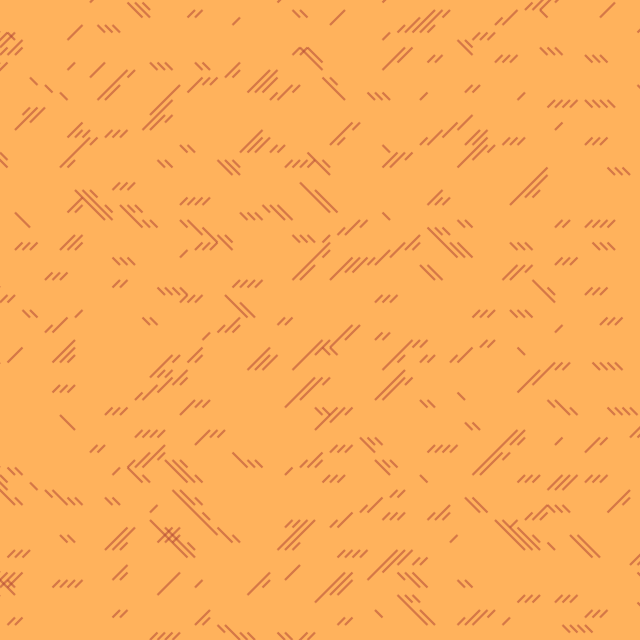
This texture is drawn by a three.js fragment shader. Its source:

```glsl
// Scattered clusters of short diagonal hatch strokes on a warm orange ground.
varying vec2 vUv;

const vec3 GROUND = vec3(1.0, 0.70, 0.36);
const vec3 INK = vec3(0.70, 0.28, 0.21);
const float INK_ALPHA = 0.55;
const float CELLS = 85.3333;          // hatch cells across the canvas
const vec2 BLOCK = vec2(6.0, 5.0);    // cells per block, one cluster each
const float FILLED = 0.92;            // share of blocks that hold a cluster
const float RISING = 0.64;            // share of clusters leaning right
const float HALF_WIDTH = 0.15;        // stroke half width, in cells
const float SOFTNESS = 0.08;          // edge blur, in cells

float hash(vec2 p, float seed) {
  vec3 q = fract(vec3(p.xyx + seed * 7.31) * vec3(0.1031, 0.1030, 0.0973));
  q += dot(q, q.yzx + 33.33);
  return fract((q.x + q.y) * q.z);
}

// 1 when the cluster of a block covers the cell with strokes of this slope
float clusterMask(vec2 cell, vec2 block, float slope) {
  float direction = hash(block, 1.0) < RISING ? 1.0 : -1.0;
  if (direction != slope || hash(block, 2.0) > FILLED) return 0.0;

  vec2 jitter = floor(4.0 * vec2(hash(block, 3.0), hash(block, 4.0)));
  vec2 offset = cell - block * BLOCK - jitter;
  float tallness = hash(block, 5.0);
  float rows = 1.0 + floor(4.2 * tallness * tallness);
  if (offset.y < 0.0 || offset.y >= rows) return 0.0;

  // each row is a run of cells, shifted along the slope
  float lean = hash(block, 6.0) < 0.75 ? 1.0 : 2.0;
  float run = 1.0 + floor(2.6 * hash(block, 10.0 + offset.y));
  if (rows < 1.5) run += floor(2.0 * hash(block, 7.0));
  float column = offset.x - slope * lean * offset.y;
  return step(0.0, column) * step(column, run - 0.5);
}

// Clusters spill sideways and upward, so nearby blocks are searched
float cellMask(vec2 cell, float slope) {
  vec2 home = floor(cell / BLOCK);
  float mask = 0.0;
  for (int y = -1; y <= 0; y++) {
    for (int x = -2; x <= 2; x++) {
      vec2 block = home + vec2(float(x), float(y));
      mask = max(mask, clusterMask(cell, block, slope));
    }
  }
  return mask;
}

// Cell crossed by a numbered diagonal line in a given row
vec2 cellOnLine(float line, float row, float slope) {
  return vec2(slope > 0.0 ? line + row : line - row - 1.0, row);
}

// Coverage of all strokes of one slope
float hatch(vec2 p, float slope) {
  float across = p.x - slope * p.y;
  float line = floor(across + 0.5);
  float gap = across - line;
  float stroke = 1.0 - smoothstep(HALF_WIDTH - SOFTNESS, HALF_WIDTH + SOFTNESS, abs(gap) * 0.7071);
  if (stroke <= 0.0) return 0.0;

  // project onto the line, then soften the stroke ends between rows
  float along = p.y + slope * gap * 0.5;
  float row = floor(along);
  float part = along - row;
  float nextRow = row + (part < 0.5 ? -1.0 : 1.0);
  float inside = smoothstep(-SOFTNESS, SOFTNESS, min(part, 1.0 - part));
  float here = cellMask(cellOnLine(line, row, slope), slope);
  float beyond = cellMask(cellOnLine(line, nextRow, slope), slope);
  return stroke * mix(beyond, here, inside);
}

void main() {
  vec2 p = vUv * CELLS;
  vec3 color = mix(GROUND, INK, INK_ALPHA * hatch(p, 1.0));
  color = mix(color, INK, INK_ALPHA * hatch(p, -1.0));
  gl_FragColor = vec4(color, 1.0);
}
```
